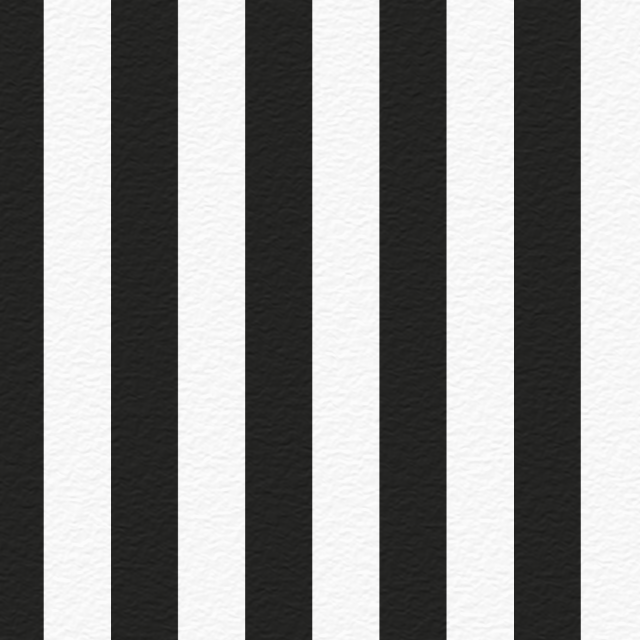
Reproduce this pattern procedurally as a WebGL 2 fragment shader.

```glsl
#version 300 es
precision highp float;
// Upright black and white stripes of equal width on embossed paper.
// A folded distance gives the stripes; the slope of a two-octave
// value noise, stretched sideways, gives the fine paper relief.

uniform vec2 u_resolution;
out vec4 fragColor;

float hash(vec2 cell) {
    uvec2 q = uvec2(ivec2(cell) + 4096) * uvec2(1597u, 3813u);
    uint n = (q.x ^ q.y) * 74729u;
    n = (n ^ (n >> 15)) * 28411u;
    n ^= n >> 13;
    return float(n & 65535u) / 65535.0;
}

float valueNoise(vec2 p) {
    vec2 cell = floor(p);
    vec2 f = fract(p);
    f = f * f * (3.0 - 2.0 * f);
    float low = mix(hash(cell), hash(cell + vec2(1, 0)), f.x);
    float high = mix(hash(cell + vec2(0, 1)), hash(cell + vec2(1, 1)), f.x);
    return mix(low, high, f.y);
}

// Height of the paper: short sideways ridges with finer grain on top
float paperHeight(vec2 uv) {
    // Bend the ridges so that they do not line up in rows
    uv.y += 0.006 * valueNoise(uv * 70.0 + 31.0);
    return 0.65 * valueNoise(uv * vec2(105.0, 185.0))
         + 0.35 * valueNoise(uv * vec2(190.0, 270.0) + 57.0);
}

void main() {
    vec2 uv = gl_FragCoord.xy / u_resolution;
    float pixel = 1.0 / u_resolution.x;

    // Signed distance to the nearest stripe edge, positive inside black
    float period = 0.2098;
    float x = fract((uv.x - 0.1732) / period) * period;
    float inside = 0.25 * period - abs(x - 0.25 * period);
    float blackMask = smoothstep(-0.8 * pixel, 0.8 * pixel, inside);

    // Light from the upper left across the paper
    float relief = paperHeight(uv) - paperHeight(uv + vec2(-0.0015, 0.004));

    // White flattens out in its highlights, black keeps faint glints
    vec3 white = vec3(min(0.967 + 0.075 * relief, 0.988));
    vec3 black = vec3(0.140, 0.140, 0.135) + 0.055 * relief;

    fragColor = vec4(mix(white, black, blackMask), 1.0);
}
```
